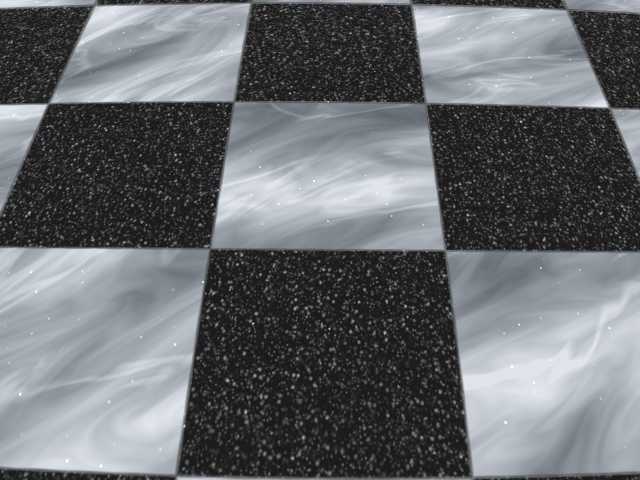
Give the GLSL for this texture, as a WebGL 2 fragment shader.

```glsl
#version 300 es
precision highp float;

uniform vec2 u_resolution;
out vec4 fragColor;

// Camera, in units of the canvas height from its centre
const float LENS_BARREL = 0.083;
const float ROLL = 0.0075;
const float HORIZON = 1.682;
const float VANISHING_X = 0.042;
const float TILE_WIDTH = 0.2894;
const float COLUMN_SHIFT = 0.1596;
const float ROW_SCALE = 7.661;
const float ROW_SHIFT = 6.5;

// Stone
const vec3 MARBLE_DARK = vec3(0.35, 0.38, 0.41);
const vec3 MARBLE_PALE = vec3(0.83, 0.85, 0.88);
const vec3 GRANITE = vec3(0.105, 0.105, 0.108);
const vec3 JOINT = vec3(0.37, 0.38, 0.38);
const vec2 VEIN_STRETCH = vec2(2.3, 6.5);
const float COARSE_GRAINS = 58.0;
const float FINE_GRAINS = 105.0;
const float JOINT_WIDTH = 0.005;

vec3 hash3(vec2 p) {
  vec3 q = fract(p.xyx * vec3(0.1031, 0.1030, 0.0973));
  q += dot(q, q.yxz + 33.33);
  return fract((q.xxy + q.yzz) * q.zyx);
}

mat2 rotation(float a) {
  return mat2(cos(a), sin(a), -sin(a), cos(a));
}

// Canvas point to board coordinates, one unit per tile
vec2 boardPoint(vec2 p) {
  p *= 1.0 + LENS_BARREL * dot(p, p);
  p.y += ROLL * p.x;
  float nearness = HORIZON - p.y;
  float column = ((p.x - VANISHING_X) / nearness + COLUMN_SHIFT) / TILE_WIDTH;
  return vec2(column, ROW_SCALE / nearness - ROW_SHIFT);
}

// Layered, warped sines
float strata(vec2 p) {
  float sum = 0.0, amp = 0.5;
  for (int i = 0; i < 6; i++) {
    p += 0.45 * sin(p.yx * 1.3 + float(i) * 1.7);
    sum += amp * sin(p.y + 0.8 * sin(p.x));
    p = rotation(1.1) * p * 1.75;
    amp *= 0.62;
  }
  return sum;
}

// Cellular grains; a higher rarity leaves fewer bright ones
vec3 grains(vec2 p, float radius, float soft, float rarity) {
  vec3 sum = vec3(0.0);
  for (int j = -1; j <= 1; j++) {
    for (int i = -1; i <= 1; i++) {
      vec2 cell = floor(p) + vec2(i, j);
      vec3 h = hash3(cell);
      float d = length(cell + h.xy - p);
      float cover = 1.0 - smoothstep(radius - soft, radius + soft, d);
      vec3 tint = mix(vec3(1.0), hash3(cell + 57.0) + 0.5, 0.3);
      sum += cover * pow(h.z, rarity) * tint;
    }
  }
  return sum;
}

// Streaked marble, turned and shifted for each tile
vec3 marble(vec2 board, vec2 tile) {
  vec3 seed = hash3(tile + 19.0);
  vec2 p = rotation(-mix(-0.1, 0.75, seed.x)) * board * VEIN_STRETCH + seed.yz * 40.0;
  float tone = 0.6 + 0.1 * (seed.z - 0.5) + 0.46 * strata(p);
  float ridge = 1.0 - abs(strata(p * 0.8 + 11.0));
  tone += 0.2 * smoothstep(0.8, 1.0, ridge);
  return mix(MARBLE_DARK, MARBLE_PALE, clamp(tone, 0.0, 1.1));
}

vec3 granite(vec2 p, float pixel, float blur) {
  float coarseSoft = min(0.12 + blur + 0.5 * COARSE_GRAINS * pixel, 0.6);
  float fineSoft = min(0.12 + blur + 0.5 * FINE_GRAINS * pixel, 0.6);
  return GRANITE + 0.42 * grains(p * COARSE_GRAINS, 0.33, coarseSoft, 6.0)
                 + 0.30 * grains(p * FINE_GRAINS + 31.0, 0.36, fineSoft, 4.0);
}

void main() {
  vec2 p = (gl_FragCoord.xy - 0.5 * u_resolution) / u_resolution.y;
  vec2 board = boardPoint(p);
  vec2 footprint = fwidth(board);
  float pixel = 0.5 * (footprint.x + footprint.y);
  float blur = 0.3 * smoothstep(-1.1, 0.1, board.y) + 0.12 * smoothstep(-2.4, -3.0, board.y);

  // Soft checker, with slightly worn tile edges
  vec2 tile = floor(board);
  vec2 edge = 0.5 - abs(fract(board) - 0.5);
  vec2 rim = footprint + 0.002 + 0.012 * blur;
  vec2 side = (1.0 - 2.0 * mod(tile, 2.0)) * clamp(edge / rim, 0.0, 1.0);
  float light = 0.5 + 0.5 * side.x * side.y;

  vec2 grainPoint = board * vec2(1.0, 0.75);
  vec3 colour = mix(granite(grainPoint, pixel, blur), marble(board, tile), light);

  // Joints and scattered glints
  vec2 gap = 1.0 - smoothstep(vec2(0.0), JOINT_WIDTH + rim, edge);
  float wear = 0.4 + 0.2 * sin(board.x * 37.0 + 2.0 * sin(board.y * 23.0));
  colour = mix(colour, JOINT, wear * max(gap.x, gap.y));
  colour += 0.5 * grains(grainPoint * 44.0 + 9.0, 0.17, 0.12 + 0.5 * blur, 90.0);

  fragColor = vec4(clamp(colour, 0.0, 1.0), 1.0);
}
```
